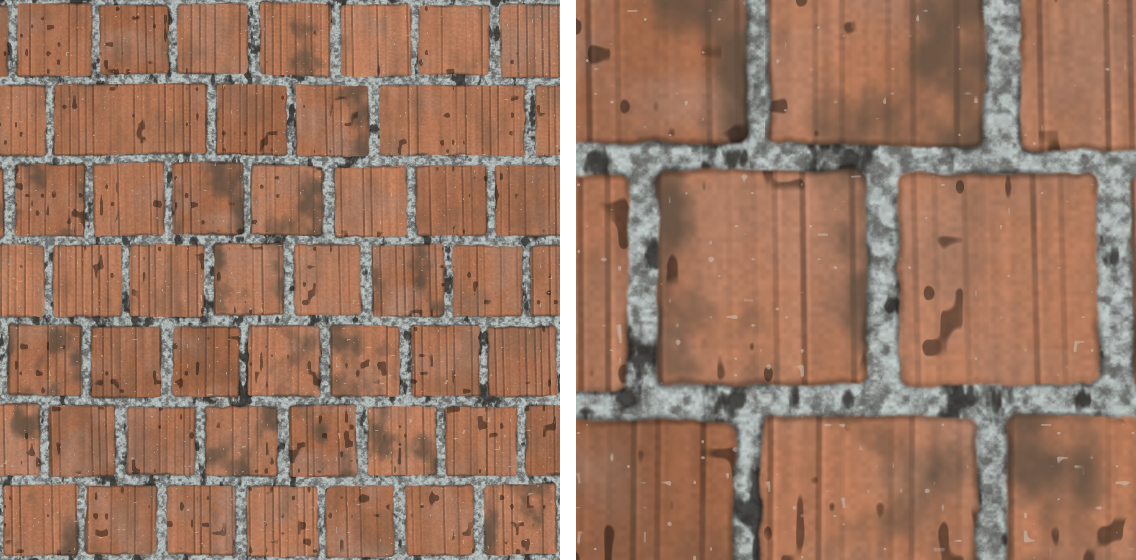
Left, the full canvas; right, a detail of the centre.
This texture is drawn by a three.js fragment shader. Its source:

```glsl
// Wall of grooved clay blocks, seven courses of about seven, in grey mortar.
// Each block is a rounded box between jittered joints; hashes vary its tone,
// grooves and dirt, and value noise roughens the edges and grains the mortar.
varying vec2 vUv;

float hash(vec2 p) {
  return fract(sin(dot(p, vec2(127.1, 311.7))) * 43758.5453);
}

float noise(vec2 p) {
  vec2 i = floor(p), f = fract(p);
  f = f * f * (3.0 - 2.0 * f);
  return mix(mix(hash(i), hash(i + vec2(1.0, 0.0)), f.x),
             mix(hash(i + vec2(0.0, 1.0)), hash(i + vec2(1.0)), f.x), f.y);
}

float fbm(vec2 p) {
  float sum = 0.0, amp = 0.533;
  for (int i = 0; i < 4; i++) {
    sum += amp * noise(p);
    p = p * 2.03 + 17.3;
    amp *= 0.5;
  }
  return sum;
}

// Signed distance to a box with rounded corners
float roundBox(vec2 p, vec2 halfSize, float radius) {
  vec2 d = abs(p) - halfSize + radius;
  return length(max(d, 0.0)) + min(max(d.x, d.y), 0.0) - radius;
}

// Joint position and half width, shared by the blocks on both sides
vec2 joint(float id, float row) {
  return vec2(id + 0.055 * (hash(vec2(id, row + 31.0)) - 0.5),
              0.042 + 0.034 * hash(vec2(id + 57.0, row)));
}

// Irregular vertical grooves: x is the shadow, y the lit lip beside it
vec2 grooves(float x, float seed) {
  float u = x * 10.0 + seed * 7.0;
  float id = floor(u);
  float center = 0.35 + 0.3 * hash(vec2(id, seed * 91.0));
  float depth = smoothstep(0.12, 0.85, hash(vec2(id + 9.0, seed * 53.0)));
  float d = fract(u) - center;
  return depth * vec2(1.0 - smoothstep(0.05, 0.2, abs(d)),
                      1.0 - smoothstep(0.03, 0.17, abs(d - 0.2)));
}

vec3 mortarColor(vec2 p, float dist) {
  float grain = fbm(p * 24.0);
  vec3 color = mix(vec3(0.43, 0.43, 0.42), vec3(0.70, 0.73, 0.72),
                   smoothstep(0.22, 0.68, grain));
  color *= 0.9 + 0.2 * noise(p * 62.0);
  // Black crevices and shadow along the block edges
  float crevice = smoothstep(0.61, 0.74, fbm(p * vec2(9.0, 5.0) + 40.0));
  color = mix(color, vec3(0.17, 0.16, 0.15), 0.8 * crevice);
  float shade = 1.0 - smoothstep(0.0, 0.028, dist);
  return color * (1.0 - 0.38 * shade * smoothstep(0.25, 0.65, noise(p * 5.0)));
}

vec3 blockColor(vec2 p, vec2 local, vec2 id, float dist) {
  float seed = hash(id + 3.7);
  vec3 color = mix(vec3(0.61, 0.395, 0.28), vec3(0.73, 0.495, 0.37),
                   hash(id + 12.0));
  // Dusty, paler firing on some blocks
  float dust = smoothstep(0.35, 0.75, fbm(p * 2.6 + seed * 20.0));
  color = mix(color, vec3(0.66, 0.50, 0.42), dust * (0.3 + 0.6 * seed));
  // Vertical drag streaks and clay grain
  color *= 0.93 + 0.14 * noise(vec2(p.x * 24.0, p.y * 1.5 + seed * 30.0));
  color *= 0.95 + 0.10 * noise(p * 45.0);

  vec2 groove = grooves(local.x + 0.008 * local.y, seed);
  float wear = 0.65 + 0.35 * noise(vec2(p.x * 8.0, p.y * 4.0));
  color *= 1.0 - 0.30 * groove.x * wear + 0.07 * groove.y;

  // Brown soot, heavier on a few blocks
  float soot = smoothstep(0.48, 0.78, fbm(p * vec2(3.2, 2.2) + seed * 70.0));
  float dirty = step(0.72, hash(id + 44.0));
  color = mix(color, vec3(0.36, 0.30, 0.25), soot * (0.25 + 0.55 * dirty));
  // Scratches, pale specks and darkened rims
  float scratch = smoothstep(0.79, 0.87, noise(p * vec2(15.0, 9.0) + 80.0));
  color *= 1.0 - 0.4 * scratch * smoothstep(0.5, 0.6, noise(p * 3.0 + 9.0));
  float speck = smoothstep(0.90, 0.97, noise(p * 29.0 + 23.0));
  color = mix(color, vec3(0.78, 0.74, 0.69), 0.6 * speck);
  float rim = smoothstep(-0.035, 0.0, dist);
  return color * (1.0 - 0.32 * rim * smoothstep(0.2, 0.7, noise(p * 4.0 + 5.0)));
}

void main() {
  // Courses wander slightly; alternate ones shift by half a block
  vec2 p = vUv * 7.0;
  float y = p.y + 0.04 * (noise(p * vec2(0.9, 0.4) + 6.0) - 0.5);
  float row = floor(y);
  float x = p.x - 0.5 * mod(row, 2.0) - 0.03 * row;
  float id = floor(x);

  // One course holds double-length blocks, two singles between them
  float span = 1.0;
  if (row == 5.0 && mod(id, 4.0) < 1.5) {
    span = 2.0;
    id -= mod(id, 2.0);
  }

  vec2 left = joint(id, row), right = joint(id + span, row);
  vec2 block = vec2(id, row);
  vec2 low = vec2(left.x + left.y, row + 0.045 + 0.03 * hash(block + 71.0));
  vec2 high = vec2(right.x - right.y, row + 0.955 - 0.03 * hash(block + 83.0));
  vec2 local = vec2(x, y) - 0.5 * (low + high);
  float tilt = 0.035 * (hash(block + 19.0) - 0.5) / span;
  local += tilt * vec2(-local.y, local.x);

  float dist = roundBox(local, 0.5 * (high - low), 0.045);
  dist += 0.035 * (fbm(p * 9.0) - 0.5);
  float mortar = smoothstep(-0.011, 0.011, dist);
  vec3 color = mix(blockColor(p, local, block, dist), mortarColor(p, dist), mortar);
  gl_FragColor = vec4(color, 1.0);
}
```
